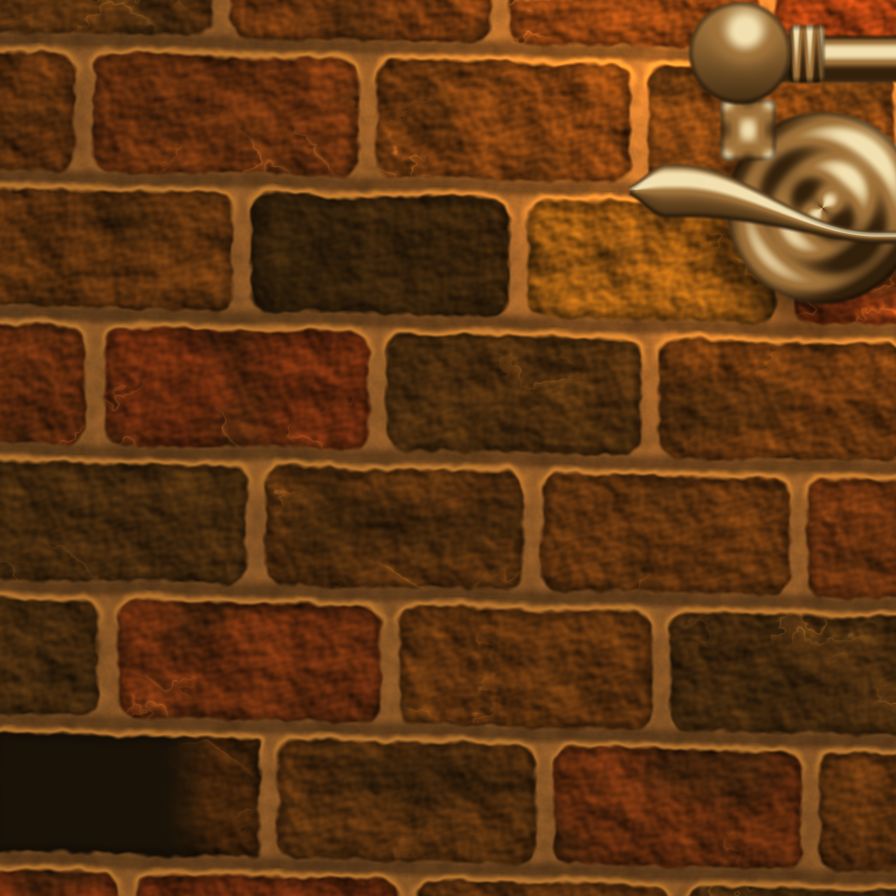
Give the GLSL for this texture, as a Shadertoy shader.

```glsl
// Warm-lit tumbled brick wall with a brushed metal wall fitting at the upper right.
#define ROW_HEIGHT 0.1523
#define BRICK_WIDTH 0.313
#define JOINT_HALF 0.0105
#define CORNER 0.021
#define SOFT 0.003
#define BROWN vec3(0.37, 0.195, 0.052)
#define DARK vec3(0.20, 0.125, 0.04)
#define RUST vec3(0.41, 0.165, 0.05)
#define OCHRE vec3(0.47, 0.28, 0.06)
#define MORTAR vec3(0.56, 0.35, 0.15)
#define RIM vec3(0.76, 0.48, 0.18)
#define SHINE vec3(0.95, 0.88, 0.69)

float hash(vec2 p) {
    return fract(sin(dot(p, vec2(127.1, 311.7))) * 43758.5);
}

// Gradient noise, roughly -0.7 to 0.7
float corner(vec2 cell, vec2 offset) {
    float angle = 6.2832 * hash(cell + offset);
    return angle;
}

float noise(vec2 p) {
    vec2 i = floor(p), f = p - i, w = f * f * f * (f * (f * 6.0 - 15.0) + 10.0);
    vec4 dots;
    for (int k = 0; k < 4; k++) {
        vec2 o = vec2(k & 1, k >> 1);
        float a = corner(i, o);
        dots[k] = dot(vec2(cos(a), sin(a)), f - o);
    }
    return mix(mix(dots.x, dots.y, w.x), mix(dots.z, dots.w, w.x), w.y);
}

float fbm(vec2 p) {
    float sum = 0.0, amp = 0.6;
    for (int k = 0; k < 4; k++) {
        sum += amp * noise(p);
        p = p * 2.03 + 17.3;
        amp *= 0.6;
    }
    return sum;
}

float roundBox(vec2 p, vec2 halfSize, float r) {
    vec2 q = abs(p) - halfSize + r;
    return length(max(q, 0.0)) + min(max(q.x, q.y), 0.0) - r;
}

float cover(float d) { return 1.0 - smoothstep(-SOFT, SOFT, d); }

// Stone face: mottling, slanted relief light and sparse chiselled creases
vec3 stone(vec2 p, vec2 id) {
    float pick = hash(id + 3.7);
    vec3 tint = mix(BROWN, RUST, smoothstep(0.45, 0.8, pick));
    tint = mix(tint, DARK * 1.25, 0.8 * smoothstep(0.3, 0.08, pick));
    bool charred = id == vec2(-1, 6), slate = id == vec2(0, 2);
    if (slate) tint = DARK;
    if (id == vec2(1, 2)) tint = OCHRE;
    vec2 s = p * vec2(15.0, 18.0) + hash(id) * 40.0;
    float grain = fbm(s);
    float relief = grain - fbm(s + vec2(0.07, -0.09));
    vec3 c = mix(tint, DARK, 0.55 * smoothstep(0.0, 0.5, noise(s * 0.6)));
    c *= 0.98 + 0.45 * grain + 1.3 * relief;
    float crease = pow(1.0 - abs(noise(s * 0.8 + grain)), 24.0);
    c += RIM * 0.28 * crease * smoothstep(0.1, 0.45, noise(s * 0.45 + 9.0));
    if (charred) c = mix(vec3(0.11, 0.075, 0.03), c * 0.7, smoothstep(0.18, 0.24, p.x));
    return c;
}

vec3 wall(vec2 p) {
    // Slightly tilted courses, running bond, joints closing up to the right
    float r = (p.y - 0.022 * p.x - 0.047) / ROW_HEIGHT + 1.0 + 0.025 * noise(p * 9.0);
    float row = floor(r);
    float u = (0.96 * p.x + 0.0625 * p.x * p.x) / BRICK_WIDTH - 0.78 - 0.0252 * row;
    u += 0.524 * mod(row, 2.0) + 0.025 * (hash(vec2(row, 5)) - 0.5);
    vec2 id = vec2(floor(u), row), f = vec2(u - id.x, r - row);
    vec2 size = vec2(BRICK_WIDTH, ROW_HEIGHT);
    bool charred = id == vec2(-1, 6);
    float d = roundBox((f - 0.5) * size, size * 0.5 - JOINT_HALF, charred ? 0.004 : CORNER);
    d += 0.004 * noise(p * 34.0) + 0.003 * noise(p * 80.0);

    // Mortar is shaded under each course and catches light on each upper lip
    float lit = smoothstep(0.0, 0.07, f.y) * (1.0 - smoothstep(0.88, 0.97, f.y));
    vec3 joint = MORTAR * mix(0.68, 1.0, lit) * (1.0 + 0.25 * fbm(p * 40.0));
    float lip = exp(-pow((d - 0.002) / 0.0045, 2.0));
    joint = mix(joint, RIM, lip * (1.0 - smoothstep(0.06, 0.35, f.y)));
    vec3 face = stone(p, id) * mix(0.72, 1.0, smoothstep(0.0, -0.014, d));
    vec3 c = mix(joint, face, cover(d));
    float glow = exp(-7.0 * dot(p - vec2(0.88, 0.03), p - vec2(0.88, 0.03)));
    return c * (0.94 + vec3(0.75, 0.62, 0.35) * glow);
}

// Layers one metal part over c, with tone 0 dark to 1 bright
void metal(inout vec3 c, float d, float tone) {
    vec3 m = mix(DARK, vec3(0.62, 0.44, 0.22), smoothstep(0.0, 0.55, tone));
    m = mix(m, SHINE, smoothstep(0.55, 1.0, tone));
    c = mix(c, m * mix(0.55, 1.0, smoothstep(0.0, -0.008, d)), cover(d));
}

void fitting(inout vec3 c, vec2 p) {
    // Cast shadow and stepped round plate
    c *= 1.0 - 0.55 * (1.0 - smoothstep(0.06, 0.15, length(p - vec2(0.895, 0.25))));
    vec2 q = p - vec2(0.918, 0.232);
    float rad = length(q), a = atan(q.y, q.x);
    metal(c, rad - 0.107, 0.45 + 0.3 * cos(2.0 * a + 1.6) + 0.2 * sin(rad * 170.0) - 1.8 * q.y);
    // Ribbed neck, then arm with collar
    q = p - vec2(0.835, 0.145);
    metal(c, roundBox(q, vec2(0.031, 0.034), 0.01), 0.6 + 0.35 * cos(q.x * 120.0) * cos(q.y * 90.0));
    q = p - vec2(0.97, 0.066);
    metal(c, roundBox(q, vec2(0.1, 0.026), 0.004), 0.5 + 0.5 * cos((q.y + 0.008) * 130.0));
    q = p - vec2(0.9, 0.06);
    metal(c, roundBox(q, vec2(0.02, 0.032), 0.008), 0.5 - 9.0 * q.y + 0.3 * sin(q.x * 420.0));
    // Ball
    q = (p - vec2(0.826, 0.059)) / 0.057;
    metal(c, (length(q) - 1.0) * 0.057, 0.35 + 0.65 * exp(-5.0 * dot(q - vec2(0.1, -0.4), q - vec2(0.1, -0.4))) - 0.2 * q.y);
    // Curved lever tapering to the right
    float mid = mix(0.213, 0.265, smoothstep(0.76, 0.98, p.x));
    float w = mix(0.03, 0.007, smoothstep(0.75, 0.95, p.x)) * smoothstep(0.69, 0.745, p.x);
    float y = (p.y - mid) / max(w, 0.002);
    metal(c, max(abs(p.y - mid) - w, 0.703 - p.x), 0.35 + 0.65 * exp(-6.0 * (y + 0.4) * (y + 0.4)) - 0.2 * y);
}

void mainImage(out vec4 fragColor, in vec2 fragCoord) {
    vec2 p = fragCoord / iResolution.xy;
    p.y = 1.0 - p.y; // measure downward from the top
    vec3 color = wall(p);
    fitting(color, p);
    fragColor = vec4(clamp(color, 0.0, 1.0), 1.0);
}
```
